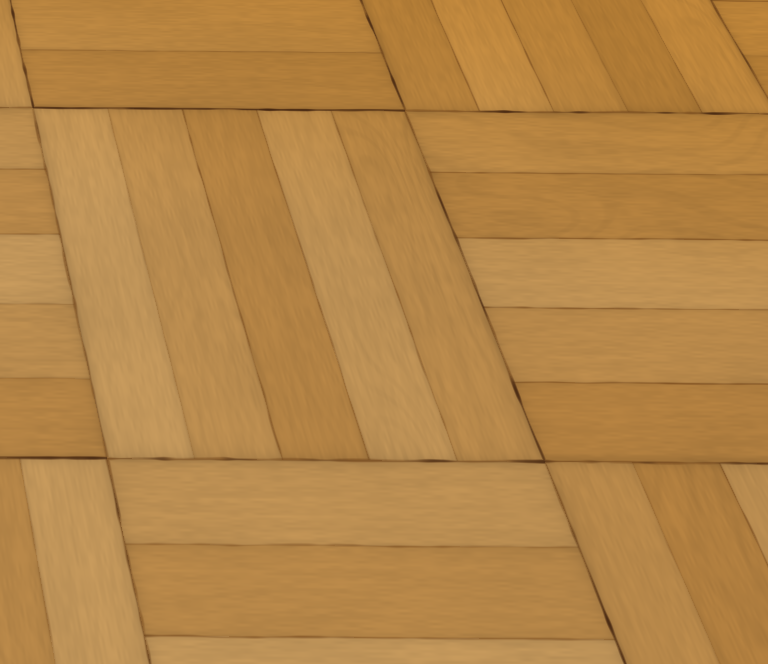
This texture is drawn by a WebGL 1 fragment shader. Its source:

```glsl
precision highp float;
// Oak parquet seen in perspective: square blocks of five slats whose direction
// alternates like a checkerboard. A projective map gives floor coordinates;
// slat tone, grain and worn joints come from a sine hash and value noise.

uniform vec2 u_resolution;

#define SLATS 5.0
#define ASPECT 0.8646
#define BLOCK_SIZE vec2(0.4844, 0.3874)
#define BLOCK_ORIGIN vec2(0.043, 0.143)
#define PERSPECTIVE 0.15
#define SLANT 0.0755
#define OAK_DARK vec3(0.685, 0.485, 0.235)
#define OAK_LIGHT vec3(0.76, 0.592, 0.36)
#define OAK_AMBER vec3(0.72, 0.495, 0.20)
#define SEAM_COLOR vec3(0.46, 0.28, 0.11)
#define GAP_COLOR vec3(0.24, 0.13, 0.06)
#define GAP_WIDTH 0.0044

float hash(vec2 p) {
  return fract(sin(dot(p, vec2(127.1, 311.7))) * 43758.5453);
}

float noise(vec2 p) {
  vec2 i = floor(p);
  vec2 f = fract(p);
  f = f * f * (3.0 - 2.0 * f);
  return mix(mix(hash(i), hash(i + vec2(1.0, 0.0)), f.x),
             mix(hash(i + vec2(0.0, 1.0)), hash(i + vec2(1.0, 1.0)), f.x), f.y);
}

// Canvas point (y down, in canvas widths) to floor blocks; z is the depth scale
vec3 floorMap(vec2 p) {
  float y = p.y - BLOCK_ORIGIN.y - 0.008 * (p.x - 0.39);
  float v = y / (BLOCK_SIZE.y + PERSPECTIVE * y);
  float w = 1.0 - PERSPECTIVE * v;
  float u = (p.x * w - BLOCK_ORIGIN.x - SLANT * v) / BLOCK_SIZE.x;
  return vec3(u, v, w);
}

// Coverage of a joint whose width and depth wander along its length
float joint(float dist, float along, vec2 id, float width, float soft) {
  float lane = dot(id, vec2(7.3, 13.1));
  float wear = noise(vec2(along * 30.0, lane));
  float fade = noise(vec2(along * 5.0, lane + 70.0));
  float drift = (noise(vec2(along * 12.0, lane + 40.0)) - 0.5) * 0.003;
  float halfWidth = width * (0.25 + 0.75 * wear);
  float core = 1.0 - smoothstep(halfWidth - soft, halfWidth + soft, abs(dist + drift));
  return core * (0.4 + 0.3 * wear + 0.3 * fade);
}

// Dark worn stretches of a gap; a deeper gap is open over more of its length
float openGap(float along, vec2 id, float depth) {
  float chips = noise(vec2(along * 17.0, dot(id, vec2(5.7, 9.1))));
  return smoothstep(0.6, 0.95, 0.6 * chips + 0.65 * depth);
}

// Grain in slat units: x along the slat, y across it
float grain(vec2 p, float seed) {
  vec2 shift = vec2(seed * 57.0, seed * 91.0);
  float streak = noise(p * vec2(5.0, 15.0) + shift) - 0.5;
  float fiber = noise(p * vec2(34.0, 36.0) + shift) - 0.5;
  float warp = noise(p * vec2(3.0, 1.4) + shift);
  float rings = smoothstep(0.3, 1.0, sin(18.0 * (p.y + 1.3 * warp)));
  float figure = smoothstep(0.5, 1.0, seed);
  return 0.035 * streak + 0.05 * fiber - 0.025 * figure * rings;
}

void main() {
  vec2 st = gl_FragCoord.xy / u_resolution;
  vec3 board = floorMap(vec2(st.x, (1.0 - st.y) * ASPECT));
  vec2 uv = board.xy;
  float soft = max(board.z / (BLOCK_SIZE.x * u_resolution.x), 0.003);

  // Block, slat direction and slat index
  vec2 cell = floor(uv);
  vec2 local = uv - cell;
  bool upright = mod(cell.x + cell.y, 2.0) < 0.5;
  vec2 along = upright ? local.yx : local;
  float across = along.y * SLATS;
  float slat = min(floor(across), SLATS - 1.0);
  float seed = hash(vec2(cell.x * 17.0 + slat, cell.y * 13.0 + 0.5));

  // Wood tone: an even spread within each block, warmer toward the far right
  float shift = dot(step(0.5, cell), vec2(0.33, 0.5));
  float tone = fract(hash(cell) + 0.98 + shift + slat * 0.618);
  tone = mix(tone, 0.55, 0.12);
  vec3 color = mix(OAK_DARK, OAK_LIGHT, tone);
  float warmth = smoothstep(0.55, 1.1, st.y + 0.25 * (st.x - 0.5));
  color = mix(color, OAK_AMBER * (0.92 + 0.14 * tone), warmth * 0.85);
  color *= 1.0 + 0.04 * (noise(uv * 5.0 + 20.0) - 0.5);
  color *= 1.0 + grain(vec2(along.x, across - slat), seed);

  // Thin seams between slats, many of them nearly closed
  float seamIndex = floor(across + 0.5);
  float seamDist = (across - seamIndex) / SLATS;
  vec2 seamId = cell * 6.0 + vec2(seamIndex, 2.0 * seamIndex);
  float seamDepth = mix(0.25, 0.95, hash(seamId + 3.0));
  color *= 1.0 - 0.06 * exp(-abs(seamDist) * 110.0);
  float seam = joint(seamDist, along.x, seamId, GAP_WIDTH * 0.6, soft);
  color = mix(color, SEAM_COLOR, seam * seamDepth);

  // Block edges: a faint brown line, opened into dark gaps where worn
  vec2 edge = floor(uv + 0.5);
  vec2 gapDist = uv - edge;
  vec2 sideId = vec2(edge.x, cell.y);
  vec2 rowId = vec2(cell.x, edge.y);
  float sideDepth = mix(0.3, 0.9, sqrt(hash(sideId)));
  float rowDepth = mix(1.0, 0.25, sqrt(hash(rowId)));
  color *= 1.0 - 0.1 * exp(-min(abs(gapDist.x), abs(gapDist.y)) * 75.0);
  float side = joint(gapDist.x, uv.y, sideId + 5.0, GAP_WIDTH, soft);
  float row = joint(gapDist.y, uv.x, rowId + 9.0, GAP_WIDTH, soft);
  color = mix(color, SEAM_COLOR, 0.7 * max(side, row));
  side *= openGap(uv.y, sideId + 2.0, sideDepth);
  row *= openGap(uv.x, rowId + 4.0, rowDepth);
  color = mix(color, GAP_COLOR, max(side, row));

  gl_FragColor = vec4(color, 1.0);
}
```
